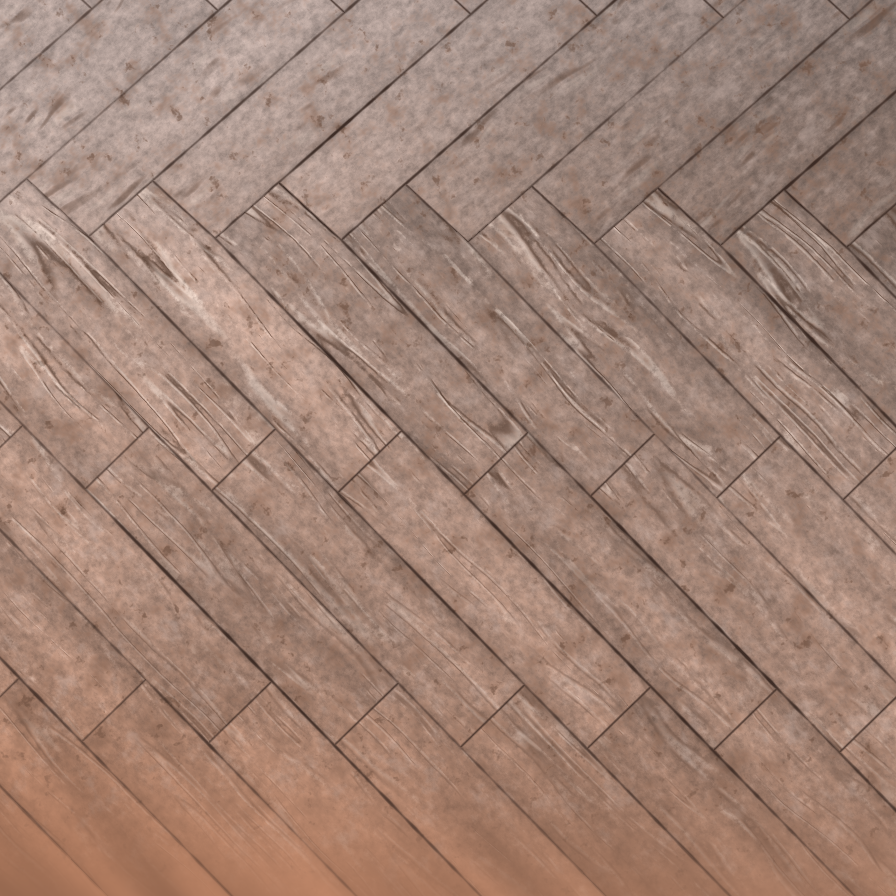
Give the GLSL for this texture, as a Shadertoy shader.

```glsl
// Weathered wooden floor: staggered 4:1 planks that meet along one zigzag fold.
// Two diagonal axes give plank cells by floor(); stretched gradient noise in plank
// space draws sparse pale fibres, dark cracks, rusty grit and uneven seams.
#define PERIOD 0.141                 // horizontal step between planks
#define PLANK_LENGTH 4.0             // in plank widths
#define FOLD vec2(0.099, 0.736)      // one lower corner of the zigzag
#define TILT 0.014                   // slight rotation of the floor
#define FORESHORTEN 0.11             // compression above the fold
#define SEAM_HALF 0.0012             // half width of a seam
#define PINK vec3(0.660, 0.558, 0.510)
#define COOL vec3(0.705, 0.632, 0.605)
#define WARM vec3(0.640, 0.435, 0.325)
#define RUST vec3(0.500, 0.360, 0.285)
#define FIBRE vec3(0.830, 0.755, 0.710)
#define SEAM vec3(0.215, 0.150, 0.125)

vec2 hash2(vec2 p) {
    vec3 h = fract(p.xyx * vec3(0.1031, 0.1030, 0.0973));
    h += dot(h, h.yzx + 33.33);
    return fract((h.xx + h.yz) * h.zy);
}

float cornerSlope(vec2 cell, vec2 offset) {
    float angle = 6.2832 * hash2(cell).x;
    return dot(vec2(cos(angle), sin(angle)), offset);
}

// Gradient noise, roughly -0.7 to 0.7
float noise(vec2 p) {
    vec2 i = floor(p), f = p - i;
    vec2 u = f * f * f * (f * (f * 6.0 - 15.0) + 10.0);
    vec2 e = vec2(1.0, 0.0);
    return mix(mix(cornerSlope(i, f), cornerSlope(i + e, f - e), u.x),
               mix(cornerSlope(i + e.yx, f - e.yx), cornerSlope(i + 1.0, f - 1.0), u.x), u.y);
}

float fbm(vec2 p) {
    float sum = 0.0, gain = 1.0;
    for (int i = 0; i < 4; i++) {
        sum += gain * noise(p);
        p = mat2(1.6, 1.2, -1.2, 1.6) * p + 17.3;
        gain *= 0.65;
    }
    return sum;
}

// Light falling across the floor: cool top left, dim top right, warm bottom left
vec3 floorTone(vec2 uv) {
    vec3 tone = mix(PINK, COOL, smoothstep(0.55, 0.95, uv.y - 0.2 * uv.x));
    float low = uv.y + 0.16 * uv.x;
    tone = mix(tone, WARM, 0.28 * smoothstep(0.85, 0.25, low) + 0.64 * smoothstep(0.36, 0.0, low));
    tone *= 1.0 + 0.07 * exp(-9.0 * dot(uv - vec2(0.05, 0.55), uv - vec2(0.05, 0.55)));
    return tone * (1.0 - 0.24 * smoothstep(0.25, 1.05, uv.x) * smoothstep(0.25, 0.95, uv.y));
}

void mainImage(out vec4 fragColor, in vec2 fragCoord) {
    vec2 uv = fragCoord / iResolution.y;
    float soft = max(1.0 / iResolution.y, 0.0013);

    // Floor position relative to the fold, y pointing down
    vec2 m = vec2(uv.x - FOLD.x, FOLD.y - uv.y);
    m += TILT * vec2(m.y, -m.x);
    m.y += FORESHORTEN * min(m.y, 0.0);

    // Diagonal axes in plank widths; the planks turn at the fold
    float rising = (m.x - m.y) / PERIOD, falling = (m.x + m.y) / PERIOD;
    bool lower = falling >= floor(rising);
    vec2 g = lower ? vec2(falling, rising) : vec2(rising, falling);
    float lane = floor(g.y);
    float run = g.x - lane - (lower ? 0.0 : 1.0);
    float row = floor(run / PLANK_LENGTH);
    vec2 local = vec2(run - PLANK_LENGTH * row, g.y - lane);
    vec2 seed = hash2(vec2(lane, row) + (lower ? 40.0 : 97.0));
    vec2 grain = local + floor(seed * 60.0) * vec2(7.0, 3.0);
    float focus = smoothstep(-0.02, 0.26, uv.y + 0.08 * uv.x);

    // Plank tone with broad soft bands along the grain
    vec3 col = floorTone(uv) * (1.0 + 0.08 * (seed.x - 0.5));
    col *= 1.0 + (lower ? 0.22 : 0.10) * noise(grain * vec2(0.3, 2.6));

    // Ragged rusty and greyish mottling with fine grit
    float mottle = fbm(uv * 24.0);
    float grit = fbm(uv * 95.0 + 31.0);
    float fleck = fbm(grain * vec2(4.0, 9.0) + 61.0);
    col *= 1.0 + focus * (0.15 * grit + 0.10 * fleck);
    col = mix(col, RUST, 0.42 * focus * smoothstep(0.0, 0.9, mottle + 0.45 * grit));
    col = mix(col, COOL, 0.36 * focus * smoothstep(0.05, 0.95, 0.5 * fleck - mottle));
    float stain = fbm(uv * 48.0 + 71.0) + 0.3 * grit + 0.3 * mottle;
    col = mix(col, RUST * 0.75, 0.50 * focus * smoothstep(0.42, 0.95, stain));

    // Sparse straight fibres beside dark cracks, frayed by grit
    float curl = noise(grain * vec2(0.8, 1.1) + 4.0);
    float split = noise(grain * vec2(3.0, 9.0) + 13.0) + 0.6 * grit;
    float plain = mix(0.45, 1.0, smoothstep(0.30, 0.60, uv.y)) * focus;
    if (lower) {
        for (int i = 0; i < 2; i++) {
            float layer = float(i);
            vec2 q = grain * vec2(0.22, 3.2) * (1.0 + 0.8 * layer) + 19.0 * layer;
            q.y += 0.55 * curl;
            float ring = noise(q) + 0.035 * split;
            float patchy = noise(grain * vec2(0.6, 2.4) + 23.0 + 11.0 * layer);
            float worn = plain * smoothstep(-0.10, 0.30, patchy + 0.45 * split);
            float fibre = smoothstep(0.075, 0.0, abs(ring - 0.03));
            float crack = smoothstep(0.055, 0.0, abs(ring - 0.13));
            col = mix(col, FIBRE * (0.45 + 0.85 * col.r), 0.62 * fibre * worn);
            col = mix(col, RUST * 0.65, 0.60 * crack * worn);
        }
    } else {
        // Short lifted chips instead of long fibres
        vec2 q = grain * vec2(2.6, 6.5) + 1.2 * curl;
        float chip = noise(q) + 0.25 * split;
        float patchy = smoothstep(-0.05, 0.35, noise(grain * vec2(0.9, 1.6) + 37.0));
        float lit = noise(q + vec2(0.0, 0.35)) + 0.25 * split;
        col = mix(col, FIBRE * (0.35 + 0.9 * col.r), 0.45 * patchy * smoothstep(0.15, 0.45, lit - chip));
        col = mix(col, RUST * 0.7, 0.50 * patchy * smoothstep(0.15, 0.45, chip - lit));
    }

    // Seams: thin ends, long sides that waver, break and thicken along their length
    float unit = PERIOD * 0.7071;
    float endDist = unit * min(local.x, PLANK_LENGTH - local.x);
    float sideDist = unit * min(local.y, 1.0 - local.y);
    float seamId = floor(g.y + 0.5);
    vec2 along = vec2(g.x, seamId * 7.37 + 0.5);
    float notch = noise(along * vec2(5.0, 1.0) + 3.0);
    float wear = 0.80 + 0.60 * noise(along * vec2(0.5, 1.0)) + 0.40 * notch;
    wear = clamp(wear * mix(0.62, 1.05, hash2(vec2(seamId + 50.0, 8.0)).x), 0.12, 1.0);
    float sideWidth = SEAM_HALF * (0.6 + 0.7 * wear + 0.5 * notch);
    float endLine = 0.80 * (1.0 - smoothstep(-soft, soft, endDist - SEAM_HALF * 0.8));
    float sideLine = wear * (1.0 - smoothstep(-soft, soft, sideDist - sideWidth));
    float fade = mix(0.30, 1.0, focus) * mix(0.75, 1.0, smoothstep(0.0, 0.4, uv.x));
    col *= 1.0 - 0.20 * fade * wear * exp(-sideDist / 0.0045);
    col = mix(col, SEAM, clamp(max(endLine, sideLine) * fade, 0.0, 0.92));

    fragColor = vec4(clamp(col, 0.0, 1.0), 1.0);
}
```
